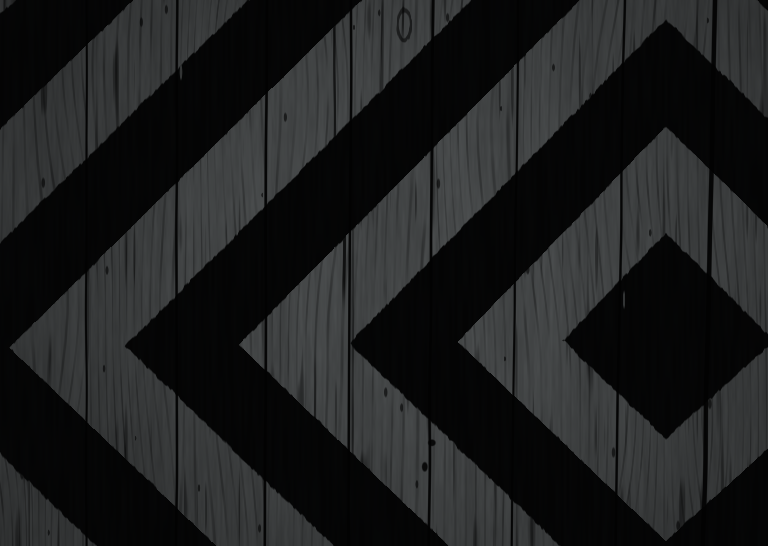
This pattern is drawn by a WebGL 1 fragment shader. Its source:

```glsl
precision highp float;
// Nested black diamonds painted across weathered grey vertical boards.
uniform vec2 u_resolution;

const vec3 WOOD = vec3(0.272, 0.282, 0.285);
const vec3 PAINT = vec3(0.018, 0.019, 0.020);
const vec3 GAP = vec3(0.006);
const vec2 CENTER = vec2(1.2198, 0.379);

float hash(vec2 p) {
  vec3 q = fract(vec3(p.xyx) * 0.1031);
  q += dot(q, q.yzx + 33.33);
  return fract((q.x + q.y) * q.z);
}

float noise(vec2 p) {
  vec2 i = floor(p), f = fract(p);
  f = f * f * (3.0 - 2.0 * f);
  return mix(mix(hash(i), hash(i + vec2(1.0, 0.0)), f.x),
             mix(hash(i + vec2(0.0, 1.0)), hash(i + 1.0), f.x), f.y);
}

// Positive on bare wood, negative on paint, in canvas heights.
float diamondBands(vec2 p) {
  float dx = p.x - CENTER.x;
  dx = dx > 0.0 ? dx * 0.95 : -dx;
  float dy = p.y - CENTER.y + 0.013 * dx;
  float stretch = dy > 0.0 ? 0.955 + 0.06 * (dx + dy) : 1.03;
  float d = dx + stretch * abs(dy);
  // Bands widen slowly outward: d = grow * n * n + base * n.
  float grow = 0.00238, base = 0.18626;
  float n = (sqrt(base * base + 4.0 * grow * d) - base) / (2.0 * grow);
  return (0.5 - abs(mod(n, 2.0) - 1.5)) * 0.145;
}

// x: gap darkness, y: board number.
vec2 boards(vec2 p, float px) {
  float seam = 0.0, gap = 0.0, board = 0.0;
  for (int i = 1; i <= 8; i++) {
    float n = float(i);
    float extra = i == 7 ? 0.0293 : 0.0;
    seam += 0.1584 + 0.0082 * sin((n - 1.0) * 1.2) + extra;
    float x = seam - 0.00033 * n * n * (1.0 - p.y);
    x += 0.002 * (noise(vec2(n * 9.0, p.y * 7.0)) - 0.5);
    float halfWidth = 0.0014 + 0.0007 * hash(vec2(n, 4.0)) + (i == 8 ? 0.0018 : 0.0);
    float line = 1.0 - smoothstep(halfWidth - px * 0.5, halfWidth + px, abs(p.x - x));
    gap = max(gap, line);
    board += step(x, p.x);
  }
  return vec2(gap, board);
}

// Brightness of the wood: broad stain, fine fibre and curved growth lines.
float woodGrain(vec2 p, float board) {
  vec2 q = p + vec2(0.0, board * 7.3);
  float stain = noise(q * vec2(14.0, 4.0));
  float fibre = noise(q * vec2(210.0, 9.0)) * 0.6 + noise(q * vec2(330.0, 40.0)) * 0.4;
  float warp = q.x * 55.0 + 3.5 * noise(q * vec2(7.0, 2.2));
  float ring = abs(fract(warp) - 0.5);
  float lines = (1.0 - smoothstep(0.03, 0.16, ring)) * noise(q * vec2(40.0, 12.0));
  float splits = smoothstep(0.78, 0.95, noise(q * vec2(130.0, 6.0) + 31.0));
  return 0.95 + 0.10 * (stain - 0.5) + 0.18 * (fibre - 0.5) - 0.30 * lines - 0.35 * splits;
}

// Short dark marks, one possible mark in each grid cell.
float flecks(vec2 p) {
  vec2 g = p * vec2(18.0, 13.0), cell = floor(g);
  vec2 spot = vec2(hash(cell + 3.0), hash(cell + 17.0)) * 0.6 + 0.2;
  float size = 0.03 + 0.05 * hash(cell + 41.0);
  float d = length((g - cell - spot) * vec2(1.0, 0.5));
  return step(0.78, hash(cell)) * (1.0 - smoothstep(size * 0.5, size, d));
}

float ellipse(vec2 p, vec2 c, vec2 r) {
  return length((p - c) / r);
}

float blot(vec2 p, vec2 c, vec2 r) {
  return 1.0 - smoothstep(0.6, 1.1, ellipse(p, c, r));
}

float crack(vec2 p, vec2 top, float len, float width) {
  float x = top.x + 0.006 * (noise(vec2(top.x * 50.0, p.y * 9.0)) - 0.5);
  float ends = smoothstep(top.y - len, top.y - len * 0.6, p.y) * step(p.y, top.y);
  return ends * (1.0 - smoothstep(width * 0.4, width, abs(p.x - x)));
}

void main() {
  float px = 1.0 / u_resolution.y;
  vec2 p = gl_FragCoord.xy * px;
  vec2 plank = boards(p, px);

  // Paint edge, roughened along the grain.
  float rough = noise(p * vec2(260.0, 70.0)) * 0.6 + noise(p * vec2(50.0, 35.0)) * 0.4 - 0.5;
  float bare = smoothstep(-px, px, diamondBands(p) + 0.006 * rough);

  // Wood with knot, holes and cracks.
  float grain = woodGrain(p, plank.y);
  float knot = ellipse(p, vec2(0.740, 0.954), vec2(0.012, 0.028)) + 0.3 * rough;
  float wear = 0.65 * (1.0 - smoothstep(0.08, 0.25, abs(knot - 1.0)));
  wear = max(wear, 0.7 * flecks(p));
  wear = max(wear, blot(p, vec2(0.791, 0.189), vec2(0.008, 0.007)));
  wear = max(wear, blot(p, vec2(0.778, 0.145), vec2(0.006, 0.010)));
  wear = max(wear, 0.8 * crack(p, vec2(0.612, 1.0), 0.45, 0.003));
  wear = max(wear, 0.9 * crack(p, vec2(0.631, 0.60), 0.18, 0.004));
  float shade = 1.03 - 0.30 * smoothstep(0.15, 0.95, length((p - vec2(0.76, 0.53)) * vec2(1.0, 1.1)));
  vec3 wood = WOOD * grain * shade * (1.0 - 0.85 * wear);

  // Paint with faint fibre and two pale chips.
  vec3 paint = PAINT * (0.75 + 0.5 * noise(p * vec2(200.0, 12.0)));
  vec3 color = mix(paint, wood, bare);
  float chips = blot(p, vec2(0.3315, 0.868), vec2(0.003, 0.016))
              + blot(p, vec2(1.143, 0.451), vec2(0.0025, 0.018));
  color = mix(color, WOOD, 0.7 * min(chips, 1.0));
  color = mix(color, GAP, 0.93 * plank.x);
  gl_FragColor = vec4(color, 1.0);
}
```
